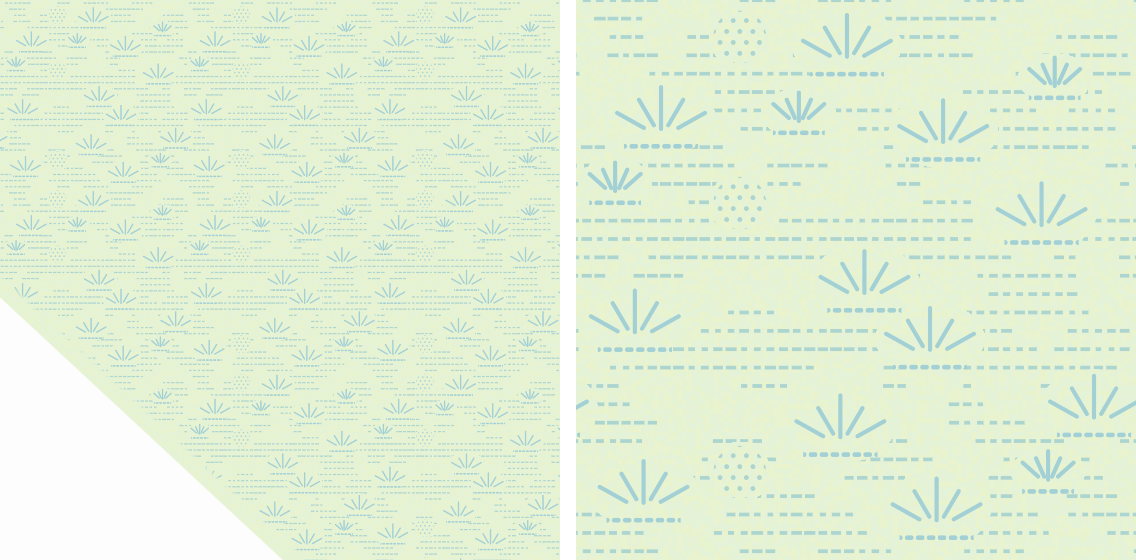
Left: the whole. Right: its middle third, enlarged.
Write a WebGL 1 fragment shader that draws this pattern.

```glsl
precision highp float;
// Pale green printed cloth: fans of blue grass blades, small sprouts, dot clusters
// and broken dashes repeat on a square tile. The lower left corner is cut to white.
// Tufts are segment distances; dashes follow tiling gradient noise.

uniform vec2 u_resolution;

const float THREADS = 252.0;         // length units along one tile
const float TILE_SIZE = 0.328;       // tile side as a share of the canvas
const vec3 GROUND_GREEN = vec3(0.895, 0.950, 0.845);
const vec3 GROUND_CREAM = vec3(0.912, 0.952, 0.805);
const vec3 BLADE_INK = vec3(0.640, 0.815, 0.835);
const vec3 DASH_INK = vec3(0.680, 0.835, 0.815);
const vec3 PAPER = vec3(0.992);
const float BLADE_HALF_WIDTH = 0.95;
const float DASH_HALF_HEIGHT = 0.85;
const vec2 DASH_CELL = vec2(6.0, 8.4);
const vec2 RUN_SIZE = vec2(36.0, 25.2);  // noise lattice for groups of dashes
const float RUN_THRESHOLD = -0.03;
const float STIPPLE = 2.1;
const float SPROUT_SCALE = 0.68;
const vec2 CUT_START = vec2(0.0, 0.469);
const vec2 CUT_END = vec2(0.505, 0.0);
const vec2 BARE_MARGIN = vec2(0.022, 0.034);

// Four scattered columns; the last entry of each is a sprout, D holds one tuft twice.
const mat4 TUFT_X = mat4(43, 31, 35, 22, 128, 136, 125, 106,
                         172, 166, 169, 220, 217, 241, 241, 223);
const mat4 TUFT_Y = mat4(58, 151, 229, 88, 25, 133, 199, 56,
                         64, 159, 237, 220, 102, 190, 190, 40);
const float CLUSTER_X = 79.0;
const vec3 CLUSTER_Y = vec3(21, 97, 220);

float hash(vec2 p) {
  return fract(sin(dot(p, vec2(127.1, 311.7))) * 4375.85);
}

float cornerSlope(vec2 cell, vec2 offset, vec2 period) {
  float angle = 6.2832 * hash(mod(cell, period));
  return dot(vec2(cos(angle), sin(angle)), offset);
}

float tilingNoise(vec2 p, vec2 period) {
  vec2 i = floor(p), f = fract(p);
  vec2 w = f * f * f * (f * (f * 6.0 - 15.0) + 10.0);
  vec2 e = vec2(1.0, 0.0);
  float low = mix(cornerSlope(i, f, period), cornerSlope(i + e, f - e, period), w.x);
  float high = mix(cornerSlope(i + e.yx, f - e.yx, period),
                   cornerSlope(i + 1.0, f - 1.0, period), w.x);
  return mix(low, high, w.y);
}

// Shortest offset from a center on the repeating tile
vec2 wrapOffset(vec2 p, vec2 center) {
  return mod(p - center + 0.5 * THREADS, THREADS) - 0.5 * THREADS;
}

float boxDistance(vec2 p, vec2 halfSize) {
  vec2 d = abs(p) - halfSize;
  return length(max(d, 0.0)) + min(max(d.x, d.y), 0.0);
}

// Five mirrored blades above a short dashed ground line
float tuftDistance(vec2 offset, float scale, float spread) {
  vec2 q = vec2(abs(offset.x), 9.0 * scale - offset.y);
  float d = 1e3;
  for (int i = 0; i < 3; i++) {
    float k = float(i);
    vec2 dir = vec2(sin(k * spread), cos(k * spread));
    float tip = 23.0 - 3.0 * k * (2.0 - k);
    float along = clamp(dot(q, dir), (4.0 + 2.5 * k) * scale, tip * scale);
    d = min(d, length(q - dir * along));
  }
  vec2 dash = vec2(mod(q.x, 5.0) - 2.5, q.y + 4.0 * scale);
  float ground = max(boxDistance(dash, vec2(1.0, 0.1)), q.x - 16.0 * scale);
  return min(d, ground) - BLADE_HALF_WIDTH;
}

float clusterDistance(vec2 offset) {
  float row = floor(offset.y / 5.0);
  vec2 dotCell = vec2(mod(offset.x + 3.0 * mod(row, 2.0), 6.0) - 3.0,
                      mod(offset.y, 5.0) - 2.5);
  return max(length(dotCell) - 1.1, length(offset) - 12.0);
}

float dashDistance(vec2 p) {
  vec2 cell = floor(p / DASH_CELL);
  vec2 center = (cell + 0.5) * DASH_CELL;
  float ragged = 14.0 * (hash(vec2(cell.y, 3.0)) - 0.5);
  float run = tilingNoise((center + vec2(ragged, 0.0)) / RUN_SIZE, THREADS / RUN_SIZE);
  float halfLength = mix(1.2, 2.7, hash(cell + 17.0));
  float d = boxDistance(p - center, vec2(halfLength, DASH_HALF_HEIGHT));
  return run > RUN_THRESHOLD ? d : 1e3;
}

void main() {
  vec2 uv = gl_FragCoord.xy / u_resolution;
  float pixel = THREADS / (TILE_SIZE * min(u_resolution.x, u_resolution.y));
  vec2 p = mod(vec2(uv.x, 1.0 - uv.y) * THREADS / TILE_SIZE, THREADS);

  // Tufts and the clear space around them
  float blades = 1e3, clearing = 1e3;
  for (int i = 0; i < 4; i++) {
    for (int j = 0; j < 4; j++) {
      vec2 offset = wrapOffset(p, vec2(TUFT_X[i][j], TUFT_Y[i][j]));
      float scale = j == 3 ? SPROUT_SCALE : 1.0;
      blades = min(blades, tuftDistance(offset, scale, j == 3 ? 0.42 : 0.53));
      clearing = min(clearing, length(offset / (vec2(25.0, 17.0) * scale)));
    }
  }

  // Dot clusters and dashes
  float marks = clearing > 1.0 ? dashDistance(p) : 1e3;
  for (int i = 0; i < 3; i++) {
    vec2 offset = wrapOffset(p, vec2(CLUSTER_X, CLUSTER_Y[i]));
    if (length(offset) < 14.0) marks = clusterDistance(offset);
  }

  // Stippled cloth, inked up to a bare margin along the cut
  vec2 cut = CUT_END - CUT_START;
  float inside = dot(uv - CUT_START, normalize(vec2(-cut.y, cut.x)));
  float inked = smoothstep(BARE_MARGIN.x, BARE_MARGIN.y, inside);
  float grain = hash(floor(p / STIPPLE));
  vec3 color = mix(GROUND_GREEN, GROUND_CREAM, smoothstep(0.3, 0.85, grain));
  float softness = 0.6 * pixel;
  color = mix(color, DASH_INK, inked * (1.0 - smoothstep(-softness, softness, marks)));
  color = mix(color, BLADE_INK, inked * (1.0 - smoothstep(-softness, softness, blades)));

  float edge = pixel * TILE_SIZE / THREADS;
  gl_FragColor = vec4(mix(PAPER, color, smoothstep(-edge, edge, inside)), 1.0);
}
```
